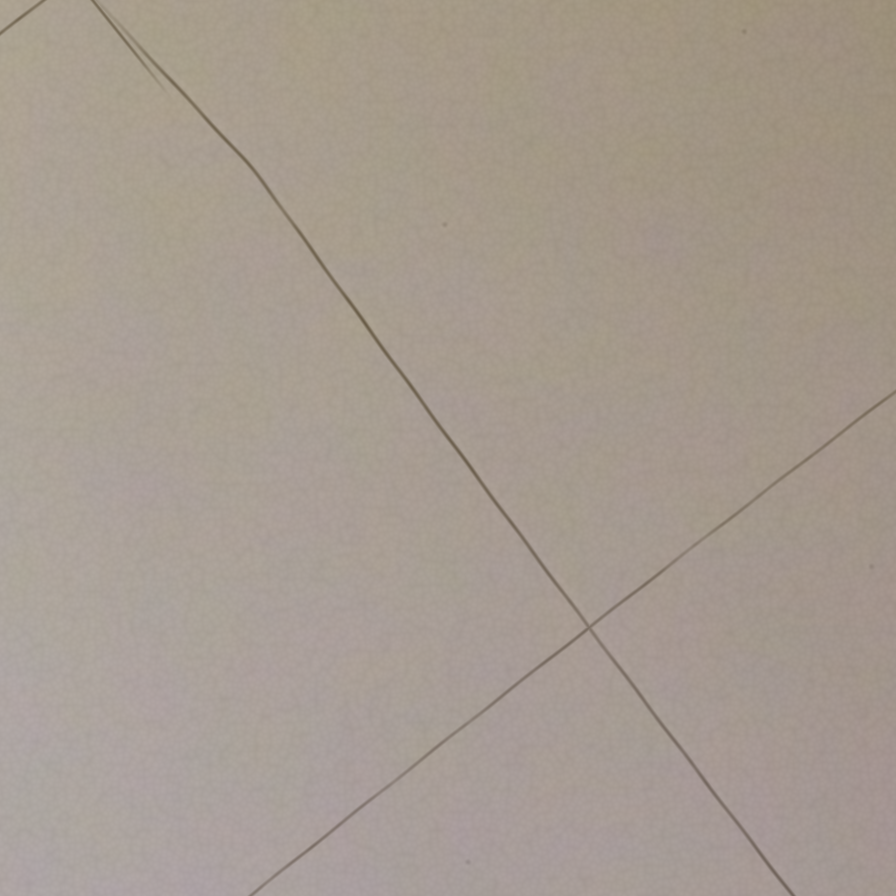
A WebGL 2 fragment shader for this texture:

```glsl
#version 300 es
precision highp float;
// Large matte beige floor tiles, set diagonally, with thin worn joints under soft uneven light.

uniform vec2 u_resolution;
out vec4 fragColor;

// Layout, in canvas units
const vec2 CROSSING = vec2(0.6576, 0.2995);
const float PITCH = 0.927;
const float LONG_ANGLE = 0.676;
const float CROSS_ANGLE = 0.663;
const float LONG_WIDTH = 0.0037;   // half widths, from core to vanishing edge
const float CROSS_WIDTH = 0.0034;
const float KINK_AT = 0.628;       // where the long joint changes direction
const float KINK_OFFSET = 0.028;
const float KINK_SLOPE = 0.072;
const float TWIN_OFFSET = 0.0058;  // faint second line beside the kinked end

// Surface
const vec3 TOP_LEFT = vec3(0.672, 0.632, 0.566);
const vec3 TOP_RIGHT = vec3(0.612, 0.560, 0.482);
const vec3 LOW_LEFT = vec3(0.680, 0.650, 0.643);
const vec3 LOW_RIGHT = vec3(0.641, 0.590, 0.574);
const vec3 JOINT_WARM = vec3(0.400, 0.350, 0.265);
const vec3 JOINT_COOL = vec3(0.440, 0.390, 0.355);
const vec3 VIOLET_SHIFT = vec3(0.004, -0.005, 0.012);
const vec3 AMBER_SHIFT = vec3(0.006, 0.001, -0.008);
const float GRAIN_CELLS = 150.0;
const float FINE_GRAIN = 0.026;
const float COARSE_GRAIN = 0.014;
const float SPECK_CELLS = 9.0;

vec2 hash2(vec2 p) {
    vec3 q = fract(p.xyx * vec3(0.1031, 0.1030, 0.0973));
    q += dot(q, q.yzx + 33.33);
    return fract((q.xx + q.yz) * q.zy);
}

// Distance to the nearest scattered point
float cellular(vec2 p) {
    vec2 cell = floor(p), f = fract(p);
    float nearest = 2.0;
    for (int y = -1; y <= 1; y++)
        for (int x = -1; x <= 1; x++) {
            vec2 o = vec2(x, y);
            nearest = min(nearest, length(o + hash2(cell + o) - f));
        }
    return nearest;
}

// Layered, turned and warped sines, roughly -1 to 1
float mottle(vec2 p) {
    float sum = 0.0, gain = 0.5;
    for (int i = 0; i < 5; i++) {
        p = mat2(0.8, 0.6, -0.6, 0.8) * p * 1.55 + 1.7;
        p += 0.6 * sin(p.yx * 0.8);
        sum += gain * sin(p.x) * sin(p.y);
        gain *= 0.75;
    }
    return sum;
}

float smoothMin(float a, float b, float k) {
    float h = max(k - abs(a - b), 0.0) / k;
    return min(a, b) - h * h * k * 0.25;
}

// Dark core falling off softly to the given half width
float stroke(float d, float halfWidth) {
    return 1.0 - smoothstep(0.0, max(halfWidth, 1.2 / u_resolution.y), abs(d));
}

// Signed distance to the nearest line of a repeating set
float repeatLine(float x) {
    return x - PITCH * round(x / PITCH);
}

void main() {
    vec2 uv = gl_FragCoord.xy / u_resolution;

    // Light falling across the floor, with small coloured mottling and grain
    vec3 color = mix(mix(LOW_LEFT, LOW_RIGHT, uv.x), mix(TOP_LEFT, TOP_RIGHT, uv.x), uv.y);
    color += VIOLET_SHIFT * mottle(uv * 14.0);
    color += AMBER_SHIFT * mottle(uv * 17.0 + 13.0);
    color += 0.005 * mottle(uv * 4.0 + 5.0);
    color += FINE_GRAIN * (0.46 - cellular(uv * GRAIN_CELLS));
    color += COARSE_GRAIN * (0.46 - cellular(uv * GRAIN_CELLS * 0.45 + 9.0));
    color += 0.004 * mottle(uv * 60.0);

    // Sparse tiny specks
    vec2 speckCell = floor(uv * SPECK_CELLS);
    vec2 speckAt = 0.2 + 0.6 * hash2(speckCell + 41.0);
    float speckDist = length(fract(uv * SPECK_CELLS) - speckAt) / SPECK_CELLS;
    float hasSpeck = step(0.96, hash2(speckCell + 7.0).x);
    color -= 0.07 * hasSpeck * stroke(speckDist, 0.005);

    // Tile axes: x across the long joints, y across the cross joints
    vec2 q = uv - CROSSING;
    float across = dot(q, vec2(cos(LONG_ANGLE), sin(LONG_ANGLE)));
    float along = dot(q, vec2(-sin(CROSS_ANGLE), cos(CROSS_ANGLE)));
    float patchy = mottle(uv * 22.0 + 3.0);

    // Long joint drifts, kinks, then splits into two faint lines
    float drift = 0.033 * along + 0.018 * along * along;
    float bend = smoothMin(drift, KINK_OFFSET - KINK_SLOPE * (along - KINK_AT), 0.003);
    bend += 0.0004 * sin(along * 61.0);
    float longWear = 0.84 + 0.10 * sin(along * 9.0 - 1.0) + 0.16 * patchy;
    float mainFade = 1.0 - 0.8 * smoothstep(0.76, 0.87, along);
    float longJoint = stroke(repeatLine(across - bend), LONG_WIDTH) * longWear * mainFade;
    float twin = stroke(repeatLine(across - TWIN_OFFSET), LONG_WIDTH * 0.85);
    longJoint = max(longJoint, 0.75 * twin * smoothstep(0.74, 0.84, along));

    // Cross joints, paler and patchier away from the crossing
    float bow = -0.014 * across * across + 0.0004 * sin(across * 53.0);
    float crossWear = 0.62 + 0.28 * exp(-abs(across) * 14.0) + 0.22 * patchy;
    crossWear -= 0.28 * exp(-pow((across - 0.15) / 0.03, 2.0));
    float crossJoint = stroke(repeatLine(along - bow), CROSS_WIDTH) * crossWear;

    // Joint colour and a faint lit edge beside it
    vec3 jointColor = mix(JOINT_COOL, JOINT_WARM, smoothstep(0.1, 0.7, uv.y));
    color += 0.010 * stroke(repeatLine(across - bend) - 0.006, 0.005) * mainFade;
    color = mix(color, jointColor, clamp(max(longJoint, crossJoint), 0.0, 1.0));

    fragColor = vec4(color, 1.0);
}
```
